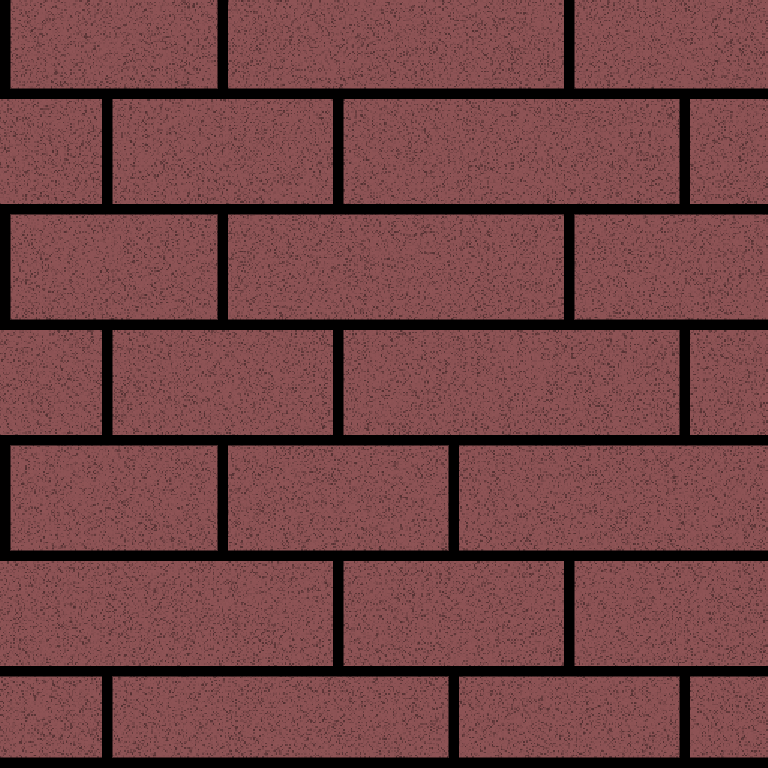
Give the GLSL for this pattern, as a Shadertoy shader.

```glsl
#define PITCH (77.0 / 512.0)
#define JOINT_WIDTH (7.0 / 512.0)
#define FIRST_JOINT (vec2(71.5, 64.5) / 512.0)
#define GRAINS 512.0
#define GRAIN_DEPTH 0.42
#define GRAIN_SPARSITY 6.0
#define TINT_JITTER 0.03
#define BRICK_COLOR vec3(0.555, 0.325, 0.332)
#define MORTAR_COLOR vec3(0.002, 0.0, 0.0)

float hash(uvec2 p) {
    uint h = p.x * 1597334677u ^ p.y * 3812015801u;
    h = (h ^ (h >> 16)) * 2246822519u;
    h = (h ^ (h >> 13)) * 3266489917u;
    return float((h ^ (h >> 16)) >> 8) / 16777216.0;
}

// Each course shifts a run of one short and one long brick;
// the upper courses alternate between two shifts.
float courseShift(float course) {
    return 3.0 - course + 2.0 * max(0.0, floor((course - 3.0) * 0.5));
}

// Signed distance to the mortar, negative inside it
float mortarDistance(vec2 uv) {
    vec2 grid = (uv - FIRST_JOINT) / PITCH;
    vec2 joint = max(floor(grid + 0.5), 0.0);
    vec2 toJoint = abs(uv - FIRST_JOINT - joint * PITCH) - 0.5 * JOINT_WIDTH;
    float course = floor(grid.y) + 1.0;

    // Bed joints and the bottom edge
    float d = min(toJoint.y, uv.y - JOINT_WIDTH);

    // Head joints, two in every five columns
    float column = mod(joint.x - courseShift(course), 5.0);
    if (column < 0.5 || abs(column - 2.0) < 0.5) d = min(d, toJoint.x);

    // Left edge closes every second course above the lowest
    if (course > 0.5 && mod(course, 2.0) < 0.5) d = min(d, uv.x - JOINT_WIDTH);
    return d;
}

// Fine static grain with sparse dark specks
vec3 brickColor(vec2 uv) {
    uvec2 cell = uvec2(uv * GRAINS);
    float speck = pow(hash(cell), GRAIN_SPARSITY);
    float jitter = hash(cell + 7919u) - 0.5;
    return BRICK_COLOR * (1.0 - GRAIN_DEPTH * speck + TINT_JITTER * jitter);
}

void mainImage(out vec4 fragColor, in vec2 fragCoord) {
    vec2 uv = fragCoord / iResolution.y;
    float mortar = clamp(0.5 - mortarDistance(uv) * iResolution.y, 0.0, 1.0);
    fragColor = vec4(mix(brickColor(uv), MORTAR_COLOR, mortar), 1.0);
}
```
